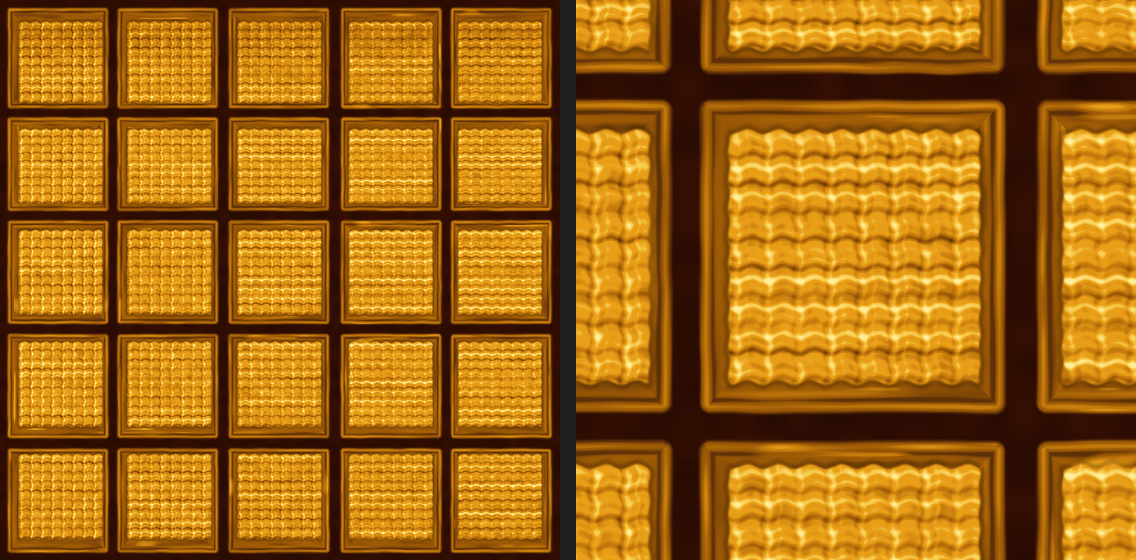
Left: the whole. Right: its middle third, enlarged.
Give the GLSL for this pattern, as a WebGL 2 fragment shader.

```glsl
#version 300 es
precision highp float;
// Backlit amber glass blocks, five by five, with ribbed panes and dark joints.
uniform vec2 u_resolution;
out vec4 fragColor;

float hash(vec2 p) {
    return fract(sin(dot(p, vec2(127.1, 311.7))) * 43758.5453);
}

float noise(vec2 p) {
    vec2 i = floor(p), f = fract(p);
    f = f * f * (3.0 - 2.0 * f);
    return mix(mix(hash(i), hash(i + vec2(1, 0)), f.x),
               mix(hash(i + vec2(0, 1)), hash(i + vec2(1, 1)), f.x), f.y);
}

float roundedBox(vec2 p, vec2 halfSize, float radius) {
    vec2 d = abs(p) - halfSize + radius;
    return length(max(d, 0.0)) + min(max(d.x, d.y), 0.0) - radius;
}

float line(float x, float center, float width) {
    float d = (x - center) / width;
    return exp(-d * d);
}

// Dark brown through amber to pale yellow
vec3 amber(float t) {
    vec3 c = mix(vec3(0.37, 0.19, 0.03), vec3(0.61, 0.35, 0.02), smoothstep(0.0, 0.25, t));
    c = mix(c, vec3(0.78, 0.49, 0.05), smoothstep(0.25, 0.5, t));
    c = mix(c, vec3(0.91, 0.62, 0.09), smoothstep(0.5, 0.72, t));
    c = mix(c, vec3(0.97, 0.79, 0.30), smoothstep(0.78, 1.0, t));
    return mix(c, vec3(1.0, 0.93, 0.60), smoothstep(1.0, 1.35, t));
}

// Tone of the crossed ribs; g counts ribs across and up
float ribTone(vec2 g, vec2 block) {
    vec2 seed = block * 17.3;
    float right = block.x / 4.0;
    g.y += 0.08 * sin(g.x * 6.283);
    g.x += 0.06 * sin(g.y * 6.283 + block.x);
    vec2 rib = floor(g), f = fract(g);
    float rowRand = hash(vec2(rib.y, 3.0) + seed);
    float colRand = hash(vec2(rib.x, 9.0) + seed);
    float patchy = noise(g * vec2(1.6, 2.0) + seed);

    float t = 0.64 + 0.16 * (noise(g * vec2(0.5, 4.0) + seed) - 0.5)
                   + 0.22 * (noise(g * vec2(4.5, 2.5) + seed) - 0.5);
    // Horizontal glints and shadows, stronger to the right
    t += line(f.y, 0.70, 0.10) * (0.12 + 0.45 * rowRand * rowRand) * (0.7 + 0.5 * right);
    t += line(f.y, 0.36, 0.07) * 0.25 * patchy;
    t -= line(f.y, 0.12, 0.10) * (0.16 + 0.24 * hash(vec2(rib.y, 5.0) + seed));
    // Vertical glints and shadows, stronger to the left
    float upright = mix(1.0, 0.35, right);
    t += line(f.x, 0.30, 0.08) * upright * (0.15 + 0.35 * patchy);
    t += line(f.x, 0.62, 0.06) * upright * 0.25 * colRand;
    t -= line(f.x, 0.10, 0.07) * upright * (0.12 + 0.18 * colRand);
    // Sparkles where the ribs cross
    t += line(f.x, 0.30, 0.15) * line(f.y, 0.68, 0.16) * 0.35 * hash(rib + seed);
    return t;
}

void main() {
    vec2 p = gl_FragCoord.xy / u_resolution;
    float px = 1.0 / min(u_resolution.x, u_resolution.y);

    // Slightly uneven layout of the blocks
    float colCenter[5] = float[5](0.1035, 0.2995, 0.498, 0.6985, 0.895);
    float rowCenter[5] = float[5](0.106, 0.3105, 0.514, 0.707, 0.896);
    float rowHalf[5] = float[5](0.0945, 0.0945, 0.094, 0.085, 0.0912);
    int col = int(clamp(floor((p.x - 0.0046) / 0.198), 0.0, 4.0));
    int row = int(dot(step(vec4(0.208, 0.413, 0.615, 0.798), vec4(p.y)), vec4(1.0)));
    vec2 block = vec2(col, row);
    vec2 center = vec2(colCenter[col], rowCenter[row]);
    vec2 halfSize = vec2(0.0915, rowHalf[row]);
    vec2 q = p - center;
    float wobble = 0.0012 * (noise(p * 45.0) - 0.5);
    float depth = -roundedBox(q, halfSize, 0.007) + wobble;

    // Joints
    vec3 color = vec3(0.18, 0.05, 0.01) * (0.85 + 0.3 * noise(p * 60.0));

    // Smooth glass border with a bevelled lip
    vec2 along = abs(q.x) / halfSize.x > abs(q.y) / halfSize.y ? vec2(220.0, 22.0) : vec2(22.0, 220.0);
    float streak = noise(p * along + block * 7.0);
    float border = 0.20 + 0.22 * (streak - 0.45);
    border += line(depth, 0.0045, 0.0016) * (0.10 + 0.30 * noise(p * 35.0 + 8.0));
    border -= line(depth, 0.0085, 0.0014) * 0.18;
    border += line(depth, 0.0125, 0.0025) * 0.12 * streak;
    border -= 0.22 * (1.0 - smoothstep(0.0, 0.003, depth));
    border += 0.45 * smoothstep(0.82, 1.0, noise(p * along * 0.7 + 31.0)) * smoothstep(0.001, 0.004, depth);
    color = mix(color, amber(border), smoothstep(-px, 0.001 + px, depth));

    // Ribbed pane, shifted toward the middle of the wall by parallax
    vec2 paneHalf = vec2(0.075, halfSize.y - 0.019);
    vec2 r = q - (0.5 - center) * vec2(0.009, 0.018) - vec2(0.001, 0.0);
    vec2 g = (r / paneHalf * 0.5 + 0.5) * vec2(8.0, 9.0);
    vec2 scallop = vec2(0.0005 * sin(g.y * 6.283), 0.0014 * sin(g.x * 6.283 + 1.0));
    float inside = -roundedBox(r + scallop, paneHalf, 0.003);
    float tone = ribTone(g, block);
    tone -= 0.07 * smoothstep(0.25, 0.5, abs(center.y - 0.5));
    tone -= 0.16 * smoothstep(0.75, 0.9, center.y) * smoothstep(4.0, 8.0, g.y);
    tone += 0.14 * line(inside, 0.003, 0.002) * step(0.0, r.y);
    color *= 1.0 - 0.2 * line(inside, -0.001, 0.0018);
    color = mix(color, amber(tone), smoothstep(-px, 0.001 + px, inside));

    fragColor = vec4(color, 1.0);
}
```
